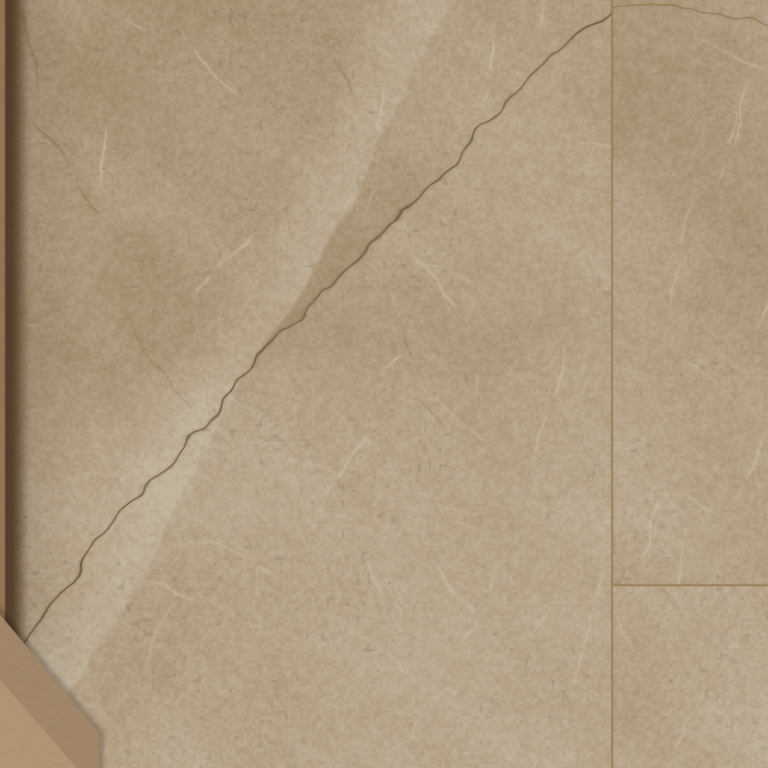
Reproduce this texture procedurally as a WebGL 1 fragment shader.

```glsl
precision highp float;
// Beige marble slabs with pale veins, one long crack, thin joints and a shaded left edge.
uniform vec2 u_resolution;

const vec3 UMBER = vec3(0.66, 0.575, 0.46);
const vec3 SAND = vec3(0.70, 0.62, 0.515);
const vec3 CREAM = vec3(0.735, 0.67, 0.575);
const vec3 VEIN = vec3(0.81, 0.755, 0.67);
const vec3 OCHRE = vec3(0.53, 0.42, 0.27);
const vec3 SHADE = vec3(0.34, 0.25, 0.17);
const vec3 WOOD = vec3(0.59, 0.45, 0.33);
const vec3 PANEL = vec3(0.66, 0.55, 0.43);

float hash(vec2 p) {
  vec3 q = fract(vec3(p.xyx) * 0.1031);
  q += dot(q, q.yzx + 33.33);
  return fract((q.x + q.y) * q.z);
}

float noise(vec2 p) {
  vec2 i = floor(p), f = fract(p);
  f = f * f * (3.0 - 2.0 * f);
  return mix(mix(hash(i), hash(i + vec2(1.0, 0.0)), f.x),
             mix(hash(i + vec2(0.0, 1.0)), hash(i + 1.0), f.x), f.y);
}

float fbm(vec2 p) {
  float sum = 0.0, amp = 0.5;
  for (int i = 0; i < 5; i++) {
    sum += amp * noise(p);
    p = mat2(1.6, 1.2, -1.2, 1.6) * p + 7.3;
    amp *= 0.5;
  }
  return sum / 0.97;
}

// Soft-edged line of half width w at distance d.
float line(float d, float w, float px) {
  return 1.0 - smoothstep(max(w - px, 0.0), w + px, abs(d));
}

// Scattered, crooked hairlines: one tapered segment per grid cell.
float veins(vec2 p, float cells, float angle, float spread, float density, float px) {
  vec2 warp = vec2(fbm(p * 14.0), fbm(p * 14.0 + 40.0)) - 0.5;
  vec2 q = (p + warp * 0.035) * cells;
  float sum = 0.0;
  for (int y = -1; y <= 1; y++) {
    for (int x = -1; x <= 1; x++) {
      vec2 cell = floor(q) + vec2(float(x), float(y));
      vec2 seed = cell + angle * 19.0 + 50.0;
      vec2 centre = cell + vec2(hash(seed), hash(seed + 11.7));
      float turn = angle + spread * (hash(seed + 23.1) - 0.5);
      vec2 dir = vec2(cos(turn), sin(turn));
      vec2 r = q - centre;
      float along = abs(dot(r, dir)) / mix(0.25, 0.85, hash(seed + 31.9));
      float across = dot(r, vec2(-dir.y, dir.x)) / cells;
      float taper = 1.0 - smoothstep(0.4, 1.0, along);
      float core = line(across, 0.0011, px) + 0.3 * line(across, 0.002, 0.005);
      sum += core * taper * step(hash(seed + 47.3), density) * (0.35 + 0.65 * hash(seed + 5.2));
    }
  }
  return min(sum, 1.0) * smoothstep(0.28, 0.65, noise(p * 38.0));
}

// Mottled stone with fine grain; lift shifts it between umber and cream.
vec3 stone(vec2 p, float lift) {
  float cloud = fbm(p * 4.0 + fbm(p * 3.0)) - 0.5;
  float streak = fbm(mat2(0.8, 0.6, -0.6, 0.8) * p * vec2(5.0, 14.0)) - 0.5;
  float grain = 0.6 * noise(p * 260.0) + 0.4 * noise(p * 125.0 + 9.0) - 0.5;
  float t = clamp(0.5 + lift + 1.1 * cloud + 0.6 * streak + 0.85 * grain, -0.3, 1.3);
  vec3 col = t < 0.5 ? mix(UMBER, SAND, 2.0 * t) : mix(SAND, CREAM, 2.0 * t - 1.0);
  float pit = smoothstep(0.8, 0.95, noise(p * 150.0 + 70.0)) * smoothstep(0.45, 0.65, fbm(p * 9.0));
  return col * (1.0 - 0.07 * pit);
}

void main() {
  vec2 uv = gl_FragCoord.xy / u_resolution.y;
  float px = 1.0 / u_resolution.y;

  // Slab layout: one large slab, two on the right.
  const float jointX = 0.797, jointY = 0.238;
  float rightSide = step(jointX, uv.x);
  float lowRight = rightSide * (1.0 - step(jointY, uv.y));
  vec2 p = uv + rightSide * vec2(3.1, 1.7) + lowRight * vec2(2.3, 4.1);
  float mainSlab = 1.0 - rightSide;

  // Crack and the pale band that crosses it.
  float wobble = 0.045 * (fbm(uv * 9.0) - 0.5) + 0.014 * (noise(uv * 48.0) - 0.5);
  float rise = uv.x - 0.033;
  float crack = (uv.y - 0.18 - 1.06 * rise - 0.18 * rise * (0.764 - rise) + wobble) * 0.69;
  float bandX = 0.085 + 0.55 * (uv.y - 0.12) - 0.05 * uv.y * (uv.y - 1.0);
  float band = uv.x - bandX + 0.05 * (fbm(uv * 7.0 + 3.0) - 0.5);
  float pale = smoothstep(-0.10, -0.01, band) * (1.0 - smoothstep(0.012, 0.022, band));
  float sliver = smoothstep(0.012, 0.022, band) * smoothstep(-0.001, 0.003, crack)
               * smoothstep(0.36, 0.45, uv.y) * (1.0 - smoothstep(0.7, 0.84, uv.y));

  float lift = 0.32 * (0.5 - uv.y) + 0.25 * lowRight;
  lift += mainSlab * (0.45 * pale - 0.5 * sliver - 0.16 * smoothstep(0.0, 0.2, crack));
  vec3 col = stone(p, lift);

  // Pale hairlines in two directions, then sparse ochre ones.
  float white = veins(p, 6.0, 1.1, 0.7, 0.55, px) + 0.7 * veins(p + 5.0, 7.0, -0.6, 0.9, 0.4, px);
  col = mix(col, VEIN, 0.62 * min(white, 1.0));
  col = mix(col, OCHRE, 0.4 * veins(p + 9.0, 5.0, 2.1, 0.6, 0.22, px));
  float crackInk = line(crack, 0.0012, px) * (0.55 + 0.4 * noise(uv * 30.0));
  col = mix(col, OCHRE * 0.88, crackInk * mainSlab);
  col *= 1.0 - 0.06 * mainSlab * line(crack, 0.001, 0.006);
  float topVein = uv.y - 0.995 + 0.8 * (uv.x - jointX) * (uv.x - jointX) + wobble * 0.5;
  col = mix(col, OCHRE, 0.55 * rightSide * line(topVein, 0.001, px));

  // Joints.
  float joint = max(line(uv.x - jointX, 0.0014, px), rightSide * line(uv.y - jointY, 0.0014, px));
  col = mix(col, vec3(0.59, 0.48, 0.33), 0.85 * joint);

  // Left edge: soft shadow, then a wooden strip.
  col = mix(col, SHADE, 0.95 * (1.0 - smoothstep(0.013, 0.042, uv.x)));
  col *= 1.0 - 0.07 * (1.0 - smoothstep(0.02, 0.12, uv.x));
  col = mix(col, WOOD, 1.0 - smoothstep(0.0065 - px, 0.0065 + px, uv.x));

  // Faceted panel in the lower left corner.
  float panel = max((uv.y - 0.2 + 1.2 * uv.x) * 0.64, uv.x - 0.129);
  float facet = smoothstep(-px, px, (uv.y - 0.115 + 1.15 * uv.x) * 0.656);
  vec3 panelCol = PANEL * mix(1.05, 0.95, facet) * (0.99 + 0.02 * noise(uv * 200.0));
  col *= 1.0 - 0.22 * (1.0 - smoothstep(0.0, 0.012, panel));
  col = mix(col, panelCol, 1.0 - smoothstep(-px, px, panel));

  gl_FragColor = vec4(col, 1.0);
}
```
